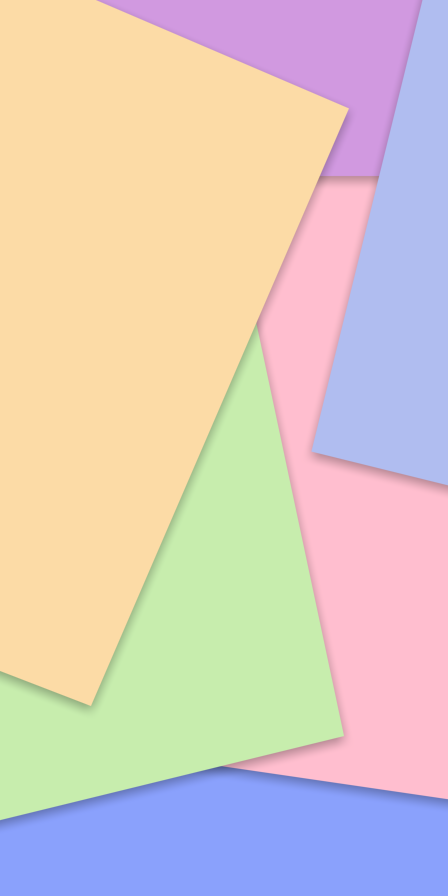
A WebGL 2 fragment shader for this background:

```glsl
#version 300 es
precision highp float;
// Overlapping pastel paper sheets, each casting a soft shadow downwards.
// Every sheet is a convex quad: the product of four softened half-planes
// gives both its crisp face and, with a wider ramp, its blurred shadow.

uniform vec2 u_resolution;
out vec4 fragColor;

// Soft inside test for the line a -> b; the inside lies to its left.
float halfPlane(vec2 p, vec2 a, vec2 b, float softness) {
    vec2 along = normalize(b - a);
    float dist = dot(p - a, vec2(-along.y, along.x));
    return smoothstep(-softness, softness, dist);
}

// Coverage of a convex quad with counter-clockwise corners.
float quad(vec2 p, vec2 a, vec2 b, vec2 c, vec2 d, float softness) {
    return halfPlane(p, a, b, softness) * halfPlane(p, b, c, softness)
         * halfPlane(p, c, d, softness) * halfPlane(p, d, a, softness);
}

// Lays one sheet and its shadow over the colour below.
vec3 laySheet(vec3 below, vec3 paper, vec2 p, vec2 a, vec2 b, vec2 c, vec2 d) {
    float shadow = quad(p + vec2(0.0, 0.010), a, b, c, d, 0.023);
    float face = quad(p, a, b, c, d, 0.75 / u_resolution.x);
    return mix(below * (1.0 - 0.32 * shadow), paper, face);
}

void main() {
    // The canvas spans 1 across and 2 up.
    vec2 p = gl_FragCoord.xy / u_resolution * vec2(1.0, 2.0);

    vec3 color = vec3(0.54, 0.63, 0.99);

    // Pink, with a gently sloping lower edge
    color = laySheet(color, vec3(1.0, 0.745, 0.81), p,
        vec2(-0.5, 0.435), vec2(1.5, 0.143), vec2(1.5, 2.5), vec2(-0.5, 2.5));

    // Purple strip along the top
    color = laySheet(color, vec3(0.82, 0.60, 0.88), p,
        vec2(-0.5, 1.607), vec2(1.5, 1.607), vec2(1.5, 2.5), vec2(-0.5, 2.5));

    // Pale blue, upper right
    color = laySheet(color, vec3(0.69, 0.74, 0.94), p,
        vec2(0.695, 0.992), vec2(1.5, 0.793), vec2(1.9, 2.5), vec2(1.066, 2.5));

    // Green, lower left
    color = laySheet(color, vec3(0.78, 0.93, 0.68), p,
        vec2(-0.5, 0.047), vec2(0.768, 0.357), vec2(0.504, 1.6), vec2(-0.5, 1.6));

    // Peach, on top of the stack
    color = laySheet(color, vec3(0.99, 0.86, 0.65), p,
        vec2(-0.5, 0.695), vec2(0.203, 0.424), vec2(0.779, 1.758), vec2(-0.5, 2.306));

    fragColor = vec4(color, 1.0);
}
```
